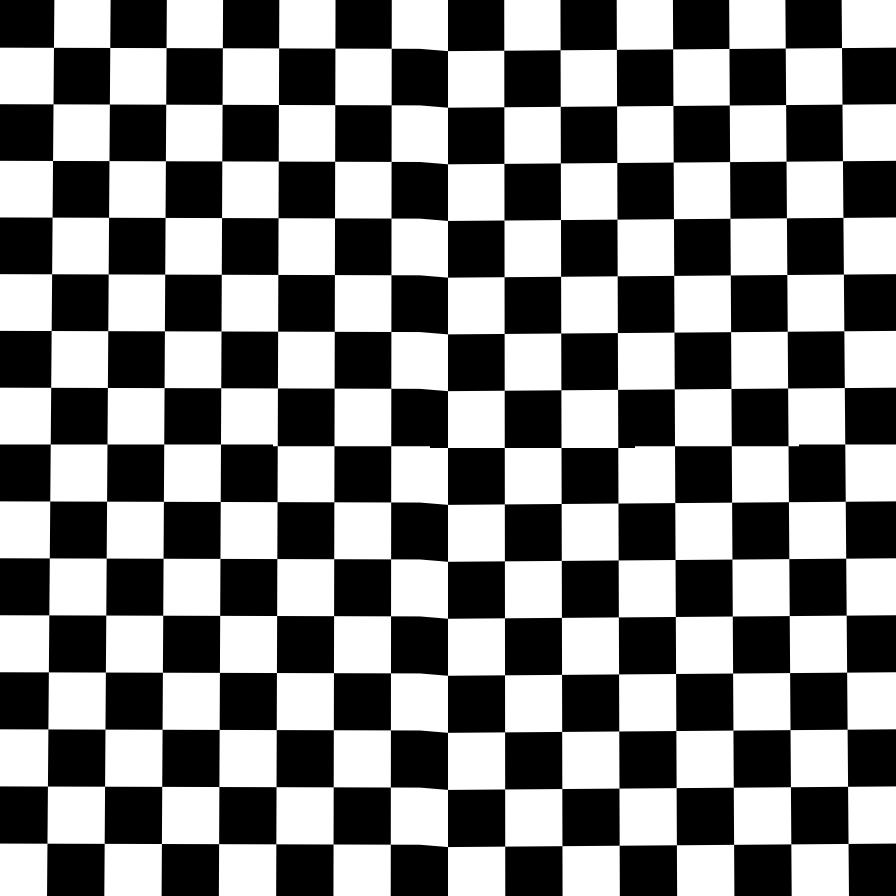
This pattern is drawn by a WebGL 1 fragment shader. Its source:

```glsl
precision highp float;

uniform vec2 u_resolution;

// Cell sizes, in canvas units, at the bottom and top edges
const vec2 COLUMN_WIDTH = vec2(0.06393, 0.06276);
const vec2 ROW_HEIGHT = vec2(0.06365, 0.06325);

// Rise of the row lines away from the centre seam
const float EDGE_LIFT = 0.00391;
const float KNEE_LIFT = 0.00260;
const float KNEE_DISTANCE = 0.03125;

// The middle row line rises in flat steps instead of a slope
const float STEP_HEIGHT = 0.001953;
const float FIRST_STEP = 0.00163;
const float SECOND_STEP = 0.00306;

const vec3 DARK = vec3(0.0);
const vec3 LIGHT = vec3(1.0);
const float EDGE_PIXELS = 1.0;

// Left half: steep near the seam, then shallow. Right half: one slope.
float rowLift(float x) {
    float away = abs(x);
    float steep = KNEE_LIFT * away / KNEE_DISTANCE;
    float shallow = mix(KNEE_LIFT, EDGE_LIFT,
                        (away - KNEE_DISTANCE) / (0.5 - KNEE_DISTANCE));
    float straight = EDGE_LIFT * away / 0.5;
    return x < 0.0 ? min(steep, shallow) : straight;
}

float steppedLift(float lift) {
    return STEP_HEIGHT * (step(FIRST_STEP, lift) + step(SECOND_STEP, lift));
}

// Signed distance to the nearest cell border, positive in even cells
float cellWave(float t) {
    return 0.5 - abs(mod(t + 0.5, 2.0) - 1.0);
}

// Smoothed square wave from -1 to 1
float squareWave(float t, float cellSize, float edgeWidth) {
    return clamp(2.0 * cellWave(t) * cellSize / edgeWidth, -1.0, 1.0);
}

void main() {
    vec2 uv = gl_FragCoord.xy / u_resolution;
    vec2 centred = uv - 0.5;
    vec2 edgeWidth = EDGE_PIXELS / u_resolution;

    // Cells taper slightly from bottom to top
    float columnWidth = mix(COLUMN_WIDTH.x, COLUMN_WIDTH.y, uv.y);
    float rowHeight = mix(ROW_HEIGHT.x, ROW_HEIGHT.y, uv.y);

    // Bend the rows, with steps along the middle line only
    float lift = rowLift(centred.x);
    if (abs(centred.y) < 0.5 * rowHeight) lift = steppedLift(lift);

    float column = centred.x / columnWidth;
    float row = (centred.y - lift) / rowHeight;

    // Checks: light where column and row parity agree
    float checker = squareWave(column, columnWidth, edgeWidth.x)
                  * squareWave(row, rowHeight, edgeWidth.y);
    gl_FragColor = vec4(mix(DARK, LIGHT, 0.5 + 0.5 * checker), 1.0);
}
```
